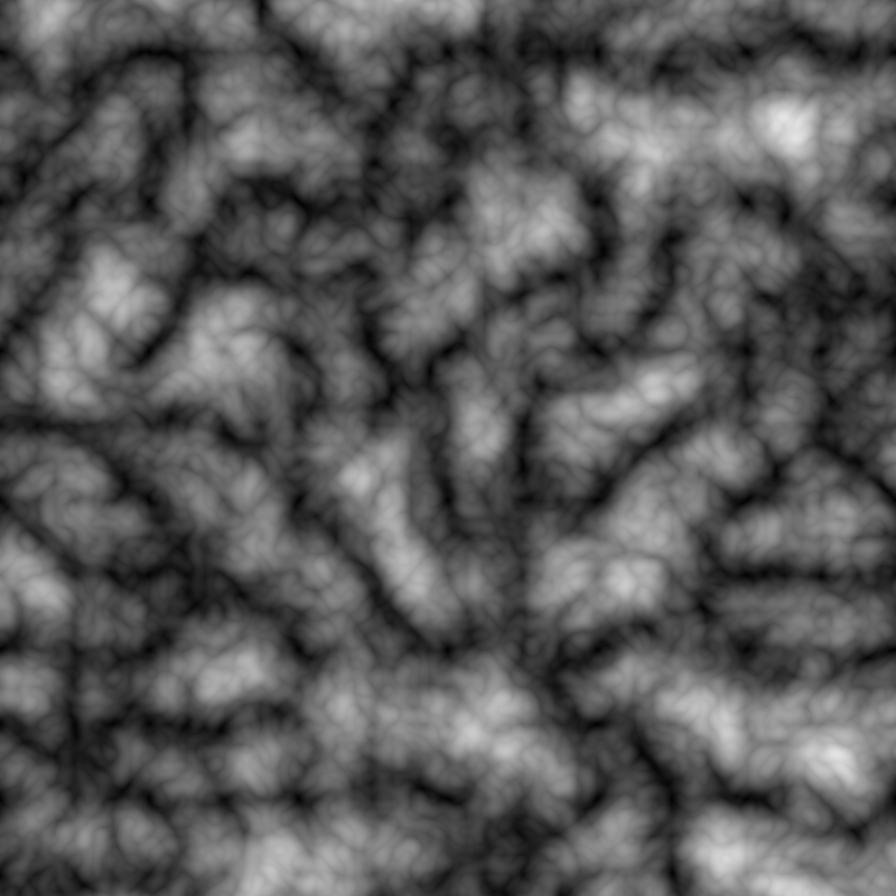
This texture is drawn by a Shadertoy shader. Its source:

```glsl
const float TAU = 6.2831853;
const float BASE_CELLS = 6.0;
const int OCTAVES = 4;
const float BRIGHTNESS = 1.1;

float hash(vec2 p) {
    return fract(sin(dot(p, vec2(127.1, 311.7))) * 43758.5453);
}

// Unit gradient with a random direction at a lattice corner
vec2 gradient(vec2 corner) {
    float angle = TAU * hash(corner);
    return vec2(cos(angle), sin(angle));
}

float cornerRamp(vec2 cell, vec2 local, vec2 corner) {
    return dot(gradient(cell + corner), local - corner);
}

// Signed gradient noise with quintic interpolation
float gradientNoise(vec2 p) {
    vec2 cell = floor(p);
    vec2 f = p - cell;
    vec2 u = f * f * f * (f * (f * 6.0 - 15.0) + 10.0);
    float bottom = mix(cornerRamp(cell, f, vec2(0, 0)), cornerRamp(cell, f, vec2(1, 0)), u.x);
    float top = mix(cornerRamp(cell, f, vec2(0, 1)), cornerRamp(cell, f, vec2(1, 1)), u.x);
    return mix(bottom, top, u.y);
}

// Absolute value with a slightly rounded crease
float softAbs(float x, float radius) {
    return sqrt(x * x + radius * radius) - 0.5 * radius;
}

// Folded octaves: dark creases between cloudy bright patches
float turbulence(vec2 p, int octaves) {
    float sum = 0.0;
    float amplitude = 1.0;
    for (int i = 0; i < octaves; i++) {
        vec2 seed = vec2(17.0, 43.0) * float(i + 1);
        sum += amplitude * softAbs(gradientNoise(p + seed), 0.012);
        p *= 2.0;
        amplitude *= 0.5;
    }
    return sum;
}

void mainImage(out vec4 fragColor, in vec2 fragCoord) {
    vec2 uv = fragCoord / iResolution.y;
    float grey = BRIGHTNESS * turbulence(uv * BASE_CELLS + vec2(0.0, 0.35), OCTAVES);
    fragColor = vec4(vec3(clamp(grey, 0.0, 1.0)), 1.0);
}
```
